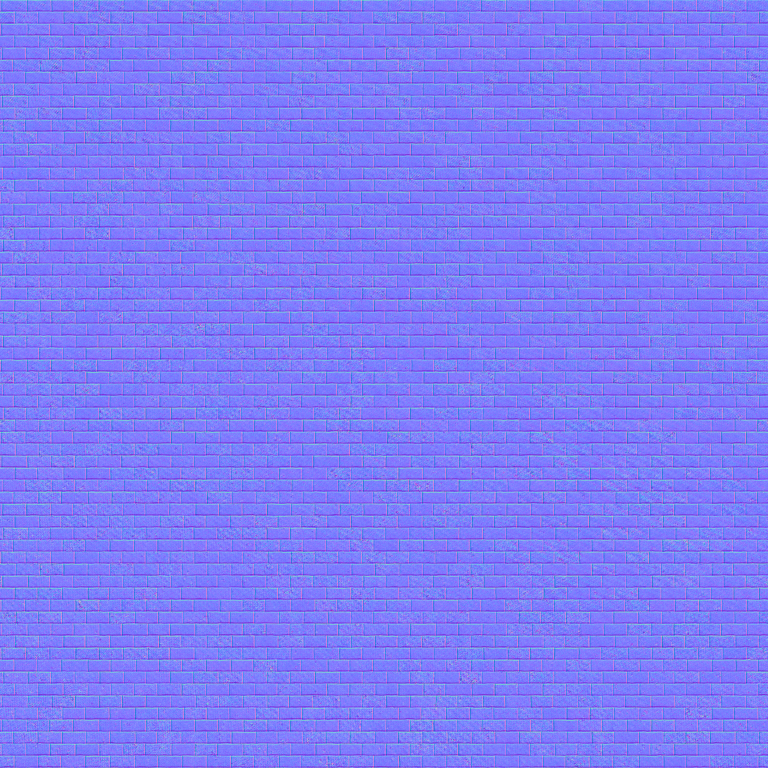
This texture map is drawn by a WebGL 1 fragment shader. Its source:

```glsl
precision highp float;
// Tangent-space normal map of a running-bond brick wall with thin joints and worn bricks.

uniform vec2 u_resolution;

const vec2 BRICKS = vec2(32.0, 64.0);   // bricks across, courses up
const float ASPECT = 2.0;               // brick width over course height
const float COURSE_PHASE = 0.04;        // height of the first level joint, in courses
const float JOINT_PHASE = 0.04;         // first upright joint, in brick widths
const float JOINT_JITTER = 0.12;        // random shift of upright joints
const float MORTAR = 0.022;             // half joint width, in course heights
const float BEVEL = 0.075;              // width of the sloping brick edge
const float EDGE_WOBBLE = 0.035;        // raggedness of the edges
const vec2 BOTTOM_SLOPE = vec2(0.75, 1.9);  // weakest and strongest edge
const vec2 TOP_SLOPE = vec2(0.45, 1.9);
const vec2 SIDE_SLOPE = vec2(0.6, 1.6);
const float DOME = 0.08;                // bulge of the brick face
const float TILT = 0.08;                // random lean of each brick
const float GRAIN_FREQ = 24.0;          // fine bumps per course
const float GRAIN_SLOPE = 0.75;
const float PIT_GAIN = 1.8;             // extra grain inside worn pits
const float DENT_FREQ = 3.0;            // broad dents per course
const float DENT_SLOPE = 0.13;
const int SAMPLES = 3;                  // antialiasing grid per axis

float hash(vec2 p) {
  return fract(sin(dot(p, vec2(127.1, 311.7))) * 43758.5453);
}

vec2 hash2(vec2 p) {
  return vec2(hash(p), hash(p + vec2(37.3, 91.7)));
}

// Two channels of tiling value noise, each from -0.5 to 0.5
vec2 noise2(vec2 p, float period) {
  vec2 cell = floor(p);
  vec2 f = fract(p);
  f = f * f * (3.0 - 2.0 * f);
  vec2 lo = mod(cell, period);
  vec2 hi = mod(cell + 1.0, period);
  vec2 south = mix(hash2(lo), hash2(vec2(hi.x, lo.y)), f.x);
  vec2 north = mix(hash2(vec2(lo.x, hi.y)), hash2(hi), f.x);
  return mix(south, north, f.y) - 0.5;
}

// Upright joint at the left of a brick
float jointX(float column, float row) {
  vec2 id = mod(vec2(column, row), BRICKS);
  return column + JOINT_PHASE + JOINT_JITTER * hash(id + vec2(7.0, 0.0));
}

// Slope profile across one edge: flat mortar, steep rise, flat face
float bevel(float d) {
  return smoothstep(MORTAR - 0.015, MORTAR + 0.015, d)
       * (1.0 - smoothstep(MORTAR + 0.025, MORTAR + BEVEL, d));
}

vec3 wallNormal(vec2 uv) {
  vec2 p = uv * BRICKS;
  p.y -= COURSE_PHASE;
  float row = floor(p.y);
  p.x -= 0.5 * (1.0 - mod(row, 2.0));

  // Find the brick that holds this point
  float column = floor(p.x);
  column -= 1.0 - step(jointX(column, row), p.x);
  float left = jointX(column, row);
  float right = jointX(column + 1.0, row);
  vec2 id = mod(vec2(column, row), BRICKS);
  vec2 edgeRandom = hash2(id + 13.0);
  vec2 faceRandom = hash2(id + 171.0);

  // Distances to the four edges, in course heights
  vec2 surface = uv * BRICKS.y;
  vec2 dents = noise2(surface * DENT_FREQ, BRICKS.y * DENT_FREQ);
  vec2 wobble = EDGE_WOBBLE * dents;
  vec2 low = vec2((p.x - left) * ASPECT, p.y - row) + wobble;
  vec2 high = vec2((right - p.x) * ASPECT, row + 1.0 - p.y) + wobble.yx;

  // Edges: few bricks stand proud, most sit nearly flush
  float proud = edgeRandom.x * edgeRandom.x;
  float topSlope = mix(TOP_SLOPE.x, TOP_SLOPE.y, proud);
  float leftSlope = mix(SIDE_SLOPE.x, SIDE_SLOPE.y, proud);
  float rightSlope = mix(SIDE_SLOPE.x, SIDE_SLOPE.y, edgeRandom.y * edgeRandom.y);
  float bottomSlope = mix(BOTTOM_SLOPE.x, BOTTOM_SLOPE.y, edgeRandom.y);
  vec2 slope = vec2(rightSlope * bevel(high.x) - leftSlope * bevel(low.x),
                    topSlope * bevel(high.y) - bottomSlope * bevel(low.y));

  // Face: bulge, lean, dents and grain that deepens in pits
  vec2 grain = noise2(surface * GRAIN_FREQ, BRICKS.y * GRAIN_FREQ);
  float roughness = mix(0.5, 1.5, faceRandom.x * faceRandom.x);
  float pits = 1.0 + PIT_GAIN * smoothstep(0.25, 0.45, dents.x);
  slope.y += DOME * (p.y - row - 0.5);
  slope += TILT * (faceRandom.yx - 0.5);
  slope += roughness * (DENT_SLOPE * dents + GRAIN_SLOPE * pits * grain);
  return normalize(vec3(slope, 1.0));
}

void main() {
  vec3 sum = vec3(0.0);
  for (int j = 0; j < SAMPLES; j++) {
    for (int i = 0; i < SAMPLES; i++) {
      vec2 offset = (vec2(float(i), float(j)) + 0.5) / float(SAMPLES) - 0.5;
      sum += wallNormal((gl_FragCoord.xy + offset) / u_resolution);
    }
  }
  vec3 normal = sum / float(SAMPLES * SAMPLES);
  gl_FragColor = vec4(normal * 0.5 + 0.5, 1.0);
}
```
